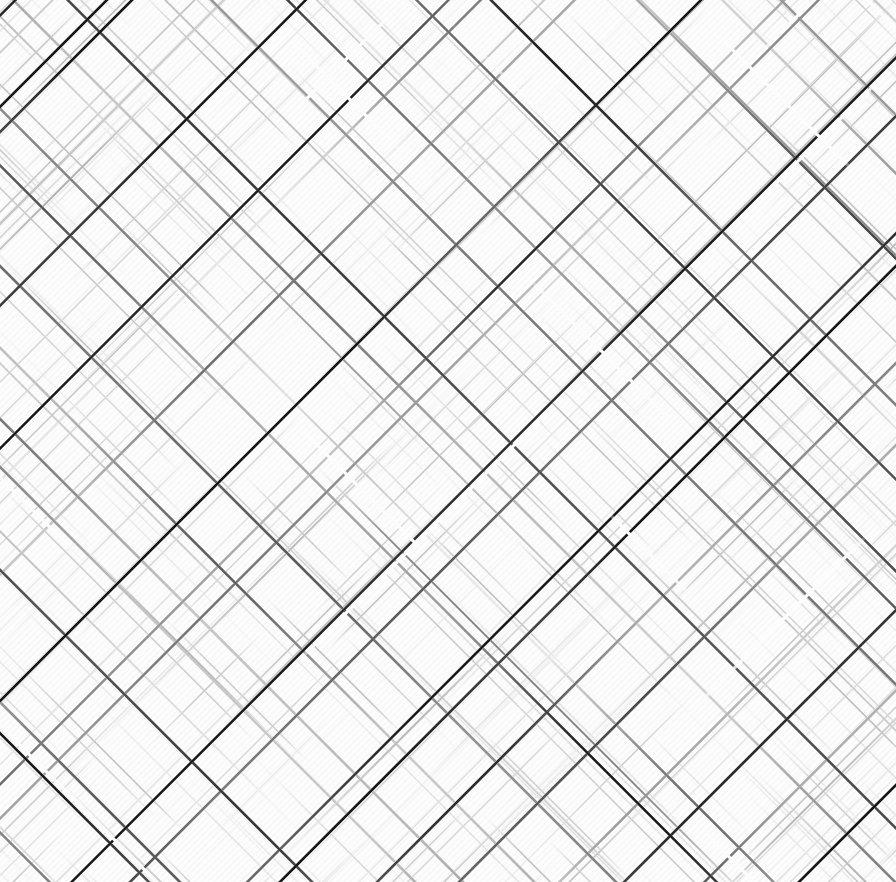
A Shadertoy shader for this pattern:

```glsl
// Irregular diagonal crosshatch: fading ink lines, faint strokes and white gaps on hatched paper.

// Integer hash of two cell numbers, 0..1
float hash(int a, int b) {
    uint n = uint(a + 4096) * 1597334677u ^ uint(b + 4096) * 3812015801u;
    n = (n ^ (n >> 16)) * 2246822519u;
    n = (n ^ (n >> 13)) * 3266489917u;
    return float((n ^ (n >> 16)) >> 8) / 16777216.0;
}

// Smooth noise running along one line
float lineNoise(float t, int seed) {
    float f = fract(t);
    int i = int(floor(t));
    return mix(hash(i, seed), hash(i + 1, seed), f * f * (3.0 - 2.0 * f));
}

// Antialiased coverage of a stroke; thin strokes fade instead of vanishing
float stroke(float dist, float width, float pixel) {
    return clamp((0.5 * width - abs(dist)) / pixel + 0.5, 0.0, min(1.0, width / pixel));
}

// Jittered parallel lines: x = coverage, y = random per line, z = noise along it
vec3 family(vec2 p, float spacing, float width, float rate, int seed, float pixel) {
    float cell = floor(p.x / spacing);
    int id = int(cell) + seed * 211;
    float center = (cell + mix(0.08, 0.92, hash(id, 7))) * spacing;
    return vec3(stroke(p.x - center, width, pixel),
                hash(id, 19),
                lineNoise(p.y * rate + 9.0 * hash(id, 31), id + 300));
}

void mainImage(out vec4 fragColor, in vec2 fragCoord) {
    float pixel = 1.0 / iResolution.y;
    vec2 uv = fragCoord * pixel;
    // Diagonal axes: across and along the rising lines
    vec2 diagonal = vec2(uv.x - uv.y, uv.x + uv.y) * 0.70711;

    // Paper with a fine rising hatch
    float hatch = 0.5 + 0.5 * cos(6.28319 * diagonal.x / 0.0052);
    vec3 color = vec3(0.992 - 0.022 * hatch * hatch);

    float ink = 0.0;
    float gap = 0.0;
    for (int k = 0; k < 2; k++) {
        vec2 p = k == 0 ? diagonal : diagonal.yx;
        int seed = 5 + k * 6;

        // Long dominant lines, each drifting between grey and black
        vec3 bold = family(p, 0.068, 0.0029, 3.2, seed, pixel);
        float boldInk = clamp(0.06 + 0.78 * bold.y + 0.75 * (bold.z - 0.42), 0.08, 0.95);
        ink = max(ink, bold.x * boldInk);

        // Medium grey strokes with tapered ends
        vec3 medium = family(p, 0.075, 0.0022, 3.5, seed + 1, pixel);
        ink = max(ink, medium.x * smoothstep(0.35, 0.95, medium.z) * (0.12 + 0.4 * medium.y));

        // Two layers of short faint strokes
        for (int j = 0; j < 2; j++) {
            vec3 faint = family(p, 0.028 + 0.013 * float(j), 0.0018, 6.0, seed + 2 + j, pixel);
            ink = max(ink, faint.x * smoothstep(0.4, 0.85, faint.z) * (0.06 + 0.2 * faint.y));
        }

        // Sparse white strokes, seen only where they cut through ink
        vec3 cut = family(p, 0.17, 0.0036, 4.0, seed + 4, pixel);
        gap = max(gap, cut.x * smoothstep(0.68, 0.74, cut.z));
    }

    color = mix(color, vec3(0.05, 0.04, 0.04), ink);
    color = mix(color, vec3(0.99), gap);
    fragColor = vec4(color, 1.0);
}
```
